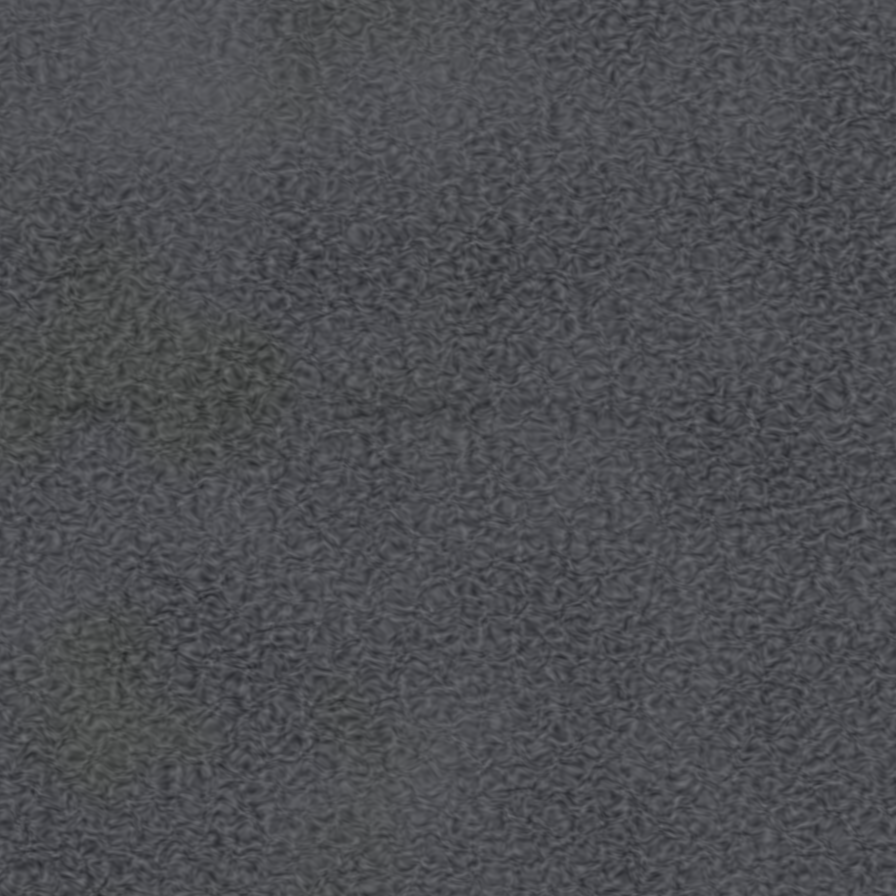
Give the GLSL for this texture, as a three.js fragment shader.

```glsl
varying vec2 vUv;

const vec3  BASE_COLOR      = vec3(0.302, 0.306, 0.324);
const vec3  WARM_TINT       = vec3(-0.008, -0.004, -0.026);
const vec2  GRAIN_FREQ      = vec2(86.0, 132.0);
const vec2  FINE_FREQ       = vec2(150.0, 215.0);
const float GRAIN_CONTRAST  = 0.135;
const float FINE_CONTRAST   = 0.085;
const float CURL_FREQ       = 38.0;
const float CURL_AMOUNT     = 0.008;
const float MOTTLE_FREQ     = 5.0;
const float MOTTLE_CONTRAST = 0.03;
const float CREASE_HEIGHT   = 0.543;
const float CREASE_WIDTH    = 0.014;
const float CREASE_DEPTH    = 0.035;
const vec2  SHEEN_CENTER    = vec2(0.16, 0.95);
const float SHEEN_RADIUS    = 0.22;
const float SHEEN_GAIN      = 0.022;
const float TAU             = 6.2831853;

float hash(vec2 p) {
  vec3 q = fract(vec3(p.xyx) * 0.1031);
  q += dot(q, q.yzx + 33.33);
  return fract((q.x + q.y) * q.z);
}

float cornerSlope(vec2 cell, vec2 offset) {
  float angle = TAU * hash(cell);
  return dot(vec2(cos(angle), sin(angle)), offset);
}

// Gradient noise, roughly -0.7 to 0.7
float gradientNoise(vec2 p) {
  vec2 i = floor(p);
  vec2 f = p - i;
  vec2 u = f * f * f * (f * (f * 6.0 - 15.0) + 10.0);
  vec2 e = vec2(0.0, 1.0);
  float low  = mix(cornerSlope(i, f), cornerSlope(i + e.yx, f - e.yx), u.x);
  float high = mix(cornerSlope(i + e.xy, f - e.xy), cornerSlope(i + e.yy, f - e.yy), u.x);
  return mix(low, high, u.y);
}

mat2 rotation(float angle) {
  float c = cos(angle), s = sin(angle);
  return mat2(c, s, -s, c);
}

// Short curled ridges, wider than tall
float leatherGrain(vec2 p) {
  vec2 curl = vec2(gradientNoise(p * CURL_FREQ + 17.0),
                   gradientNoise(p * CURL_FREQ + 71.0));
  vec2 q = p + CURL_AMOUNT * curl;
  float coarse = gradientNoise(rotation(-0.16) * q * GRAIN_FREQ + 203.0);
  float fine   = gradientNoise(rotation(0.23) * q * FINE_FREQ + 409.0);
  return GRAIN_CONTRAST * coarse + FINE_CONTRAST * fine;
}

// Broad uneven shading
float mottle(vec2 p) {
  return gradientNoise(p * MOTTLE_FREQ + 31.0)
       + 0.5 * gradientNoise(p * MOTTLE_FREQ * 2.7 + 53.0);
}

// Faint broken horizontal fold
float crease(vec2 p) {
  float wave = 0.012 * gradientNoise(vec2(p.x * 6.0, 9.5));
  float d = (p.y - CREASE_HEIGHT - wave) / CREASE_WIDTH;
  float span = smoothstep(0.0, 0.08, p.x) * (1.0 - smoothstep(0.68, 0.88, p.x));
  float breaks = clamp(0.65 + 1.2 * gradientNoise(vec2(p.x * 13.0, 4.3)), 0.0, 1.0);
  return exp(-d * d) * span * breaks;
}

float sheen(vec2 p) {
  vec2 d = (p - SHEEN_CENTER) / SHEEN_RADIUS;
  return exp(-dot(d, d));
}

void main() {
  vec2 p = vUv;
  float broad = mottle(p);
  float glow = sheen(p);

  // Grain softens under the sheen and deepens in dark patches
  float relief = leatherGrain(p) * (1.0 - 0.35 * glow - 0.35 * broad);
  float shade = relief + MOTTLE_CONTRAST * broad + SHEEN_GAIN * glow
              - CREASE_DEPTH * crease(p);

  // Olive discoloration, mostly on the left
  float patches = smoothstep(-0.1, 0.4, gradientNoise(p * 4.3 + 83.0)
                + 0.35 * gradientNoise(p * 11.0 + 97.0));
  float warmth = patches * (1.0 - smoothstep(0.3, 0.62, p.x)) * (1.0 - glow);

  gl_FragColor = vec4(BASE_COLOR + shade + WARM_TINT * warmth, 1.0);
}
```
